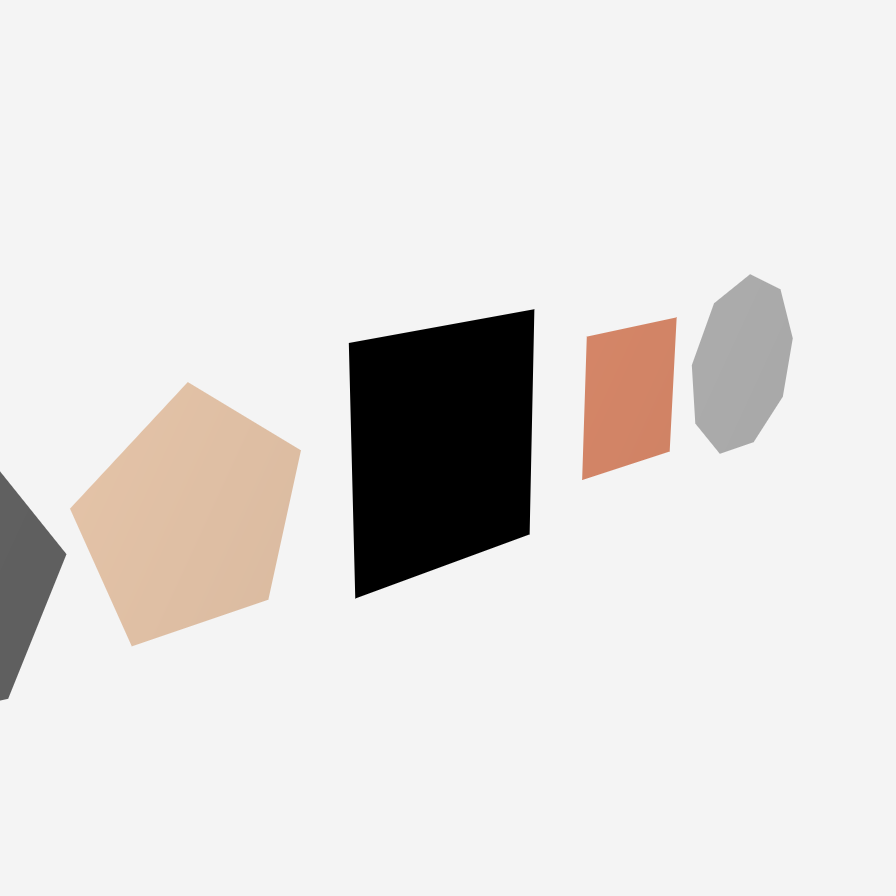
Write a WebGL 2 fragment shader that draws this background.

```glsl
#version 300 es
precision highp float;
// Five flat polygons receding to the right across a pale backdrop.
// Each is a convex intersection of half planes, filled with a
// faint linear shade and blended over the backdrop with a smooth edge.

uniform vec2 u_resolution;
out vec4 fragColor;

const int MAX_CORNERS = 9;
const vec2 UNUSED = vec2(0.0);

const vec3 BACKDROP = vec3(0.957);
const vec3 CHARCOAL = vec3(0.373);
const vec3 SAND = vec3(0.875, 0.749, 0.643);
const vec3 BLACK = vec3(0.0);
const vec3 TERRACOTTA = vec3(0.824, 0.518, 0.400);
const vec3 SILVER = vec3(0.667);

// Signed distance to the line through a and b, positive on its left.
float edgeDistance(vec2 p, vec2 a, vec2 b) {
    vec2 along = normalize(b - a);
    return dot(p - a, vec2(-along.y, along.x));
}

// Convex polygon with clockwise corners, negative inside.
float polygonDistance(vec2 p, vec2 corners[MAX_CORNERS], int count) {
    float d = -1e3;
    for (int i = 0; i < count; i++) {
        int next = (i + 1) % count;
        d = max(d, edgeDistance(p, corners[i], corners[next]));
    }
    return d;
}

// Slightly lighter toward the upper left of the given center.
vec3 shade(vec3 color, vec2 p, vec2 center) {
    float slope = dot(p - center, vec2(-0.13, 0.06));
    return color * (1.0 + slope);
}

vec3 paint(vec3 under, vec3 color, float d, float pixel) {
    return mix(under, color, clamp(0.5 - d / pixel, 0.0, 1.0));
}

void main() {
    float side = min(u_resolution.x, u_resolution.y);
    vec2 p = (gl_FragCoord.xy - 0.5 * u_resolution) / side + 0.5;
    float pixel = 1.0 / side;
    vec3 color = BACKDROP;

    // Charcoal shape cut by the left border
    float charcoal = polygonDistance(p, vec2[MAX_CORNERS](
        vec2(-0.05, 0.5363), vec2(0.0742, 0.3815), vec2(0.0091, 0.2201),
        vec2(-0.05, 0.207), UNUSED, UNUSED, UNUSED, UNUSED, UNUSED), 4);
    color = paint(color, shade(CHARCOAL, p, vec2(0.03, 0.36)), charcoal, pixel);

    // Sand pentagon
    float pentagon = polygonDistance(p, vec2[MAX_CORNERS](
        vec2(0.2096, 0.5736), vec2(0.3359, 0.4974), vec2(0.2995, 0.3307),
        vec2(0.1471, 0.2786), vec2(0.0781, 0.4323),
        UNUSED, UNUSED, UNUSED, UNUSED), 5);
    color = paint(color, shade(SAND, p, vec2(0.21, 0.42)), pentagon, pixel);

    // Large black panel
    float panel = polygonDistance(p, vec2[MAX_CORNERS](
        vec2(0.3893, 0.6172), vec2(0.5964, 0.6549), vec2(0.5911, 0.4036),
        vec2(0.3965, 0.332), UNUSED, UNUSED, UNUSED, UNUSED, UNUSED), 4);
    color = paint(color, BLACK, panel, pixel);

    // Terracotta panel
    float tile = polygonDistance(p, vec2[MAX_CORNERS](
        vec2(0.6549, 0.6243), vec2(0.7552, 0.6458), vec2(0.7474, 0.4961),
        vec2(0.6497, 0.4642), UNUSED, UNUSED, UNUSED, UNUSED, UNUSED), 4);
    color = paint(color, shade(TERRACOTTA, p, vec2(0.7, 0.56)), tile, pixel);

    // Silver nonagon
    float nonagon = polygonDistance(p, vec2[MAX_CORNERS](
        vec2(0.8372, 0.694), vec2(0.8711, 0.6771), vec2(0.8848, 0.6224),
        vec2(0.8737, 0.5573), vec2(0.8411, 0.5065), vec2(0.8034, 0.4935),
        vec2(0.776, 0.5273), vec2(0.7721, 0.5924), vec2(0.7969, 0.6615)), 9);
    color = paint(color, shade(SILVER, p, vec2(0.83, 0.6)), nonagon, pixel);

    fragColor = vec4(color, 1.0);
}
```
